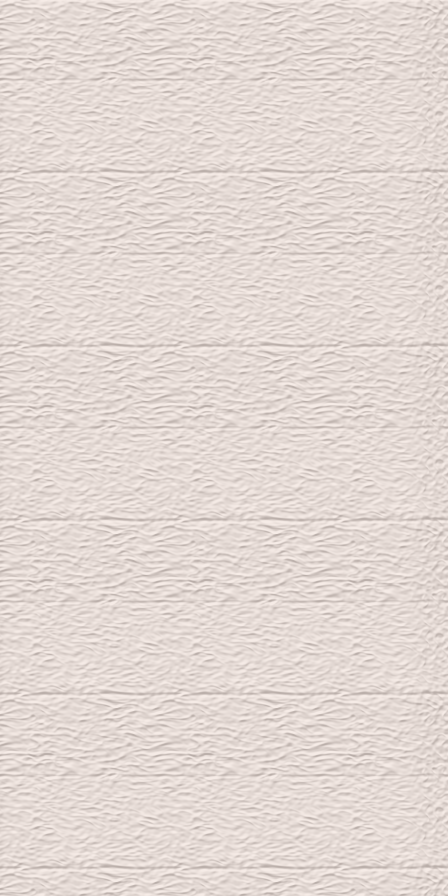
Write a WebGL 1 fragment shader that draws this texture.

```glsl
precision highp float;
// Pale embossed plaster paper: thin horizontal creases on flat flakes in a repeating tile.

uniform vec2 u_resolution;

vec2 hashGradient(vec2 cell) {
  float a = 6.2832 * fract(sin(dot(cell, vec2(127.1, 311.7))) * 43758.55);
  return vec2(cos(a), sin(a));
}

// Gradient noise of the tile position, wrapping after freq cells
float noise(vec2 tile, vec2 freq, float seed) {
  vec2 p = tile * freq;
  vec2 i = floor(p), f = p - i;
  vec2 u = f * f * f * (f * (f * 6.0 - 15.0) + 10.0);
  vec4 n;
  vec2 c00 = mod(i, freq), c11 = mod(i + 1.0, freq);
  n.x = dot(hashGradient(c00 + seed), f);
  n.y = dot(hashGradient(vec2(c11.x, c00.y) + seed), f - vec2(1.0, 0.0));
  n.z = dot(hashGradient(vec2(c00.x, c11.y) + seed), f - vec2(0.0, 1.0));
  n.w = dot(hashGradient(c11 + seed), f - 1.0);
  return mix(mix(n.x, n.y, u.x), mix(n.z, n.w, u.x), u.y);
}

// Narrow raised thread along the zero line of a noise value, flat elsewhere
float ridge(float n, float width) {
  return exp(-n * n / (width * width));
}

float reliefHeight(vec2 t, float dense, float rough) {
  vec2 warped = t + vec2(0.05, 0.018) * vec2(noise(t, vec2(4.0, 7.0), 3.0),
                                             noise(t, vec2(7.0, 9.0), 11.0));
  float folds = ridge(noise(warped, vec2(5.0, 17.0), 23.0), 0.14);
  float flakes = ridge(noise(warped, vec2(10.0, 26.0), 37.0), 0.19);
  float grain = noise(warped, vec2(23.0, 43.0), 51.0);
  float broken = smoothstep(-0.25, 0.3, noise(t, vec2(6.0, 12.0), 67.0));
  float streaks = folds * mix(0.11, 0.23, dense)
                + flakes * mix(0.06, 0.2, broken) + 0.25 * grain;
  float pebbles = 0.2 * ridge(noise(warped, vec2(14.0, 19.0), 83.0), 0.17)
                + 0.4 * noise(t, vec2(29.0, 36.0), 97.0);
  return mix(streaks, pebbles, rough);
}

// Thin wavering seam across the tile, dark along its centre
float seam(vec2 t, float level, float width) {
  float d = t.y - level + 0.012 * noise(t, vec2(5.0, 1.0), 109.0);
  d -= floor(d + 0.5);
  float strength = smoothstep(-0.6, 0.1, noise(t, vec2(9.0, 2.0), 131.0));
  return strength * exp(-d * d / (width * width));
}

void main() {
  vec2 uv = gl_FragCoord.xy / u_resolution;

  // Repeats run down from the top, one seam at each whole number
  vec2 t = vec2(uv.x * 2.8, (1.0 - uv.y) * 5.15 - 0.985);
  vec2 f = fract(t);

  // Upper half of a tile is densely wrinkled, the lower half calmer
  float dense = smoothstep(0.0, 0.05, f.y) * (1.0 - smoothstep(0.38, 0.55, f.y));

  // Pebbled pocket in every tile and a pebbled strip at the right edge
  vec2 pocket = (f - vec2(0.55, 0.18)) / vec2(0.12, 0.15);
  float edge = smoothstep(0.89, 0.96, uv.x + 0.04 * noise(t, vec2(3.0, 6.0), 149.0));
  float rough = max(0.5 * exp(-dot(pocket, pocket)), 0.85 * edge);

  // Light from above, slightly to the left
  vec2 probe = vec2(0.002, 0.005);
  float slope = reliefHeight(t + probe, dense, rough)
              - reliefHeight(t - probe, dense, rough);
  float shade = 0.665 + 1.6 * slope - 0.4 * max(-slope - 0.1, 0.0);

  // Dark seams with a lit lip below
  shade -= 0.5 * seam(t, 0.0, 0.007) + 0.32 * seam(t, 0.47, 0.006);
  shade += 0.3 * seam(t, 0.017, 0.007) + 0.2 * seam(t, 0.486, 0.006);

  // Soft tone drift across tiles and down the strip
  shade += 0.03 * noise(t, vec2(3.0, 5.0), 163.0) + 0.02 * (1.0 - dense);
  shade -= 0.04 * edge + 0.06 * (1.0 - smoothstep(0.0, 0.012, uv.x));

  vec3 shadow = vec3(0.725, 0.68, 0.66);
  vec3 highlight = vec3(0.965, 0.925, 0.905);
  gl_FragColor = vec4(mix(shadow, highlight, smoothstep(-0.1, 1.1, shade)), 1.0);
}
```
